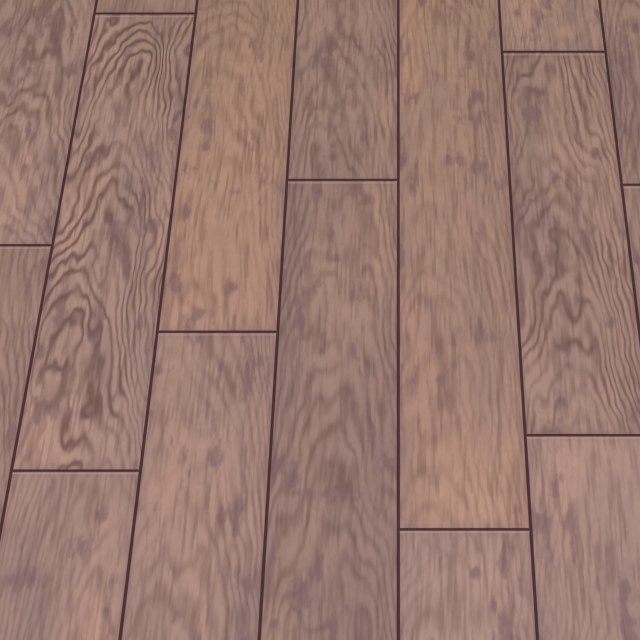
This texture is drawn by a WebGL 2 fragment shader. Its source:

```glsl
#version 300 es
precision highp float;
// Worn oak floor planks receding in gentle perspective, with figured grain and dark seams.
uniform vec2 u_resolution;
out vec4 outColor;

const float VANISH_X = 0.6224;   // the one seam that stays vertical
const float FAR_WIDTH = 0.157;   // plank width at the top edge
const float TAPER = 0.0605;      // width gained from top to bottom
const float GRAIN_ASPECT = 2.8;  // depth units to plank widths

const vec3 COOL_OAK = vec3(0.635, 0.525, 0.495);
const vec3 WARM_OAK = vec3(0.690, 0.550, 0.480);
const vec3 GRAIN_DARK = vec3(0.335, 0.235, 0.225);
const vec3 STAIN = vec3(0.470, 0.360, 0.375);
const vec3 SEAM_DARK = vec3(0.255, 0.160, 0.175);
const vec3 LIP_LIGHT = vec3(0.730, 0.610, 0.570);

// Per column: joint depth, grain strength, warmth of the main plank
const vec3 COLUMNS[7] = vec3[7](
  vec3(5.550, 0.62, 0.20), vec3(4.963, 0.95, 0.30), vec3(5.309, 0.28, 0.95),
  vec3(5.747, 0.55, 0.35), vec3(4.830, 0.24, 0.85), vec3(5.047, 0.72, 0.40),
  vec3(5.732, 0.45, 0.25));

float hash(vec2 p) {
  vec3 q = fract(vec3(p.xyx) * 0.1031);
  q += dot(q, q.yzx + 33.33);
  return fract((q.x + q.y) * q.z);
}

float noise(vec2 p) {
  vec2 i = floor(p), f = fract(p);
  f = f * f * (3.0 - 2.0 * f);
  return mix(mix(hash(i), hash(i + vec2(1, 0)), f.x),
             mix(hash(i + vec2(0, 1)), hash(i + vec2(1, 1)), f.x), f.y);
}

float fbm(vec2 p) {
  float sum = 0.0, gain = 0.5;
  for (int i = 0; i < 4; i++) {
    sum += gain * noise(p);
    p = p * 2.03 + 17.3;
    gain *= 0.5;
  }
  return sum;
}

// Arched growth rings, bent by noise; 1 on the dark late wood
float growthRings(vec2 q, float seed, float bend) {
  float axis = 0.3 + 0.45 * hash(vec2(seed, 3.0));
  float side = q.x - axis + 0.3 * (noise(vec2(q.y * 0.8, seed)) - 0.5);
  float warp = fbm(q * vec2(2.6, 1.3) + seed);
  float field = 3.2 * q.y + 17.0 * side * side + bend * warp;
  float ridge = 0.5 + 0.5 * cos(6.28318 * field);
  float patches = smoothstep(0.25, 0.65, fbm(q * vec2(4.0, 2.2) + seed * 2.0));
  return ridge * ridge * (0.3 + 0.7 * patches);
}

// Short dark pores running along the plank
float pores(vec2 q, float seed) {
  float drift = 0.06 * noise(q * vec2(2.0, 1.5) + seed);
  vec2 s = vec2(q.x + drift, q.y);
  float fine = noise(s * vec2(55.0, 7.0) + seed);
  float coarse = noise(s * vec2(24.0, 4.0) + seed * 3.0);
  return 0.6 * fine + 0.4 * coarse;
}

vec3 oak(vec2 q, float seed, float strength, float warmth) {
  float cloud = fbm(q * vec2(2.4, 1.1) + seed * 1.7);
  vec3 col = mix(COOL_OAK, WARM_OAK, clamp(warmth + 1.4 * (cloud - 0.47), 0.0, 1.0));
  col *= 0.965 + 0.07 * hash(vec2(seed, 9.0)) + 0.16 * (cloud - 0.47);
  float rings = growthRings(q, seed, mix(3.0, 7.5, strength));
  col = mix(col, GRAIN_DARK, 0.62 * strength * rings);
  col = mix(col, GRAIN_DARK, 0.26 * smoothstep(0.35, 0.9, pores(q, seed)));
  float wear = fbm(q * vec2(9.0, 5.0) + seed * 4.0);
  col = mix(col, STAIN, 0.55 * smoothstep(0.56, 0.76, wear));
  return col * (0.985 + 0.03 * noise(q * 38.0));
}

// Coverage of a line of given half width, smoothed over about a pixel
float lineMask(float dist, float halfWidth, float pixel) {
  return 1.0 - smoothstep(halfWidth - pixel, halfWidth + pixel, dist);
}

void main() {
  vec2 p = gl_FragCoord.xy / u_resolution;
  float pixel = 0.8 / min(u_resolution.x, u_resolution.y);

  // Perspective: column across, depth along
  float width = FAR_WIDTH + TAPER * (1.0 - p.y);
  float across = (p.x - VANISH_X) / width;
  float depth = 1.0 / width;
  float column = floor(across);
  float u = across - column;

  // Staggered planks; every fourth column has shorter boards
  vec3 info = COLUMNS[int(clamp(column + 4.0, 0.0, 6.0))];
  bool isShort = mod(column, 4.0) == 1.0;
  float boardLength = isShort ? 1.2425 - 0.05625 * (column + 1.0) : 1.7;
  float along = (depth - info.x) / boardLength;
  float board = floor(along);
  float a = along - board;

  // Grain character of this board
  float seed = 40.0 * hash(vec2(column + 11.0, board + 5.0));
  bool isMain = board == 0.0;
  float strength = isMain ? info.y : mix(0.22, 0.55, hash(vec2(seed, 1.0)));
  float warmth = isMain ? info.z : mix(0.1, 0.6, hash(vec2(seed, 2.0)));
  vec3 col = oak(vec2(u, depth * GRAIN_ASPECT), seed, strength, warmth);

  // Distances to the long seams and the end joints
  float toScreen = boardLength * width * width / TAPER;
  float seamDist = min(u, 1.0 - u) * width;
  float jointDist = min(a, 1.0 - a) * toScreen;
  float lipDist = abs((1.0 - a) * toScreen - 0.0045);

  // Stained edges, light lip below each joint, dark gaps
  col = mix(col, STAIN, 0.35 * exp(-min(seamDist, jointDist) * 150.0));
  col = mix(col, LIP_LIGHT, 0.5 * lineMask(lipDist, 0.0012, pixel));
  float seam = lineMask(seamDist, 0.0118 * width, pixel);
  float joint = lineMask(jointDist, 0.0095 * width, pixel);
  col = mix(col, SEAM_DARK, 0.88 * max(seam, joint));

  // Light falls off slightly with distance
  col *= mix(vec3(1.01, 1.0, 1.01), vec3(0.95, 0.945, 0.92), p.y * p.y);
  outColor = vec4(col, 1.0);
}
```
